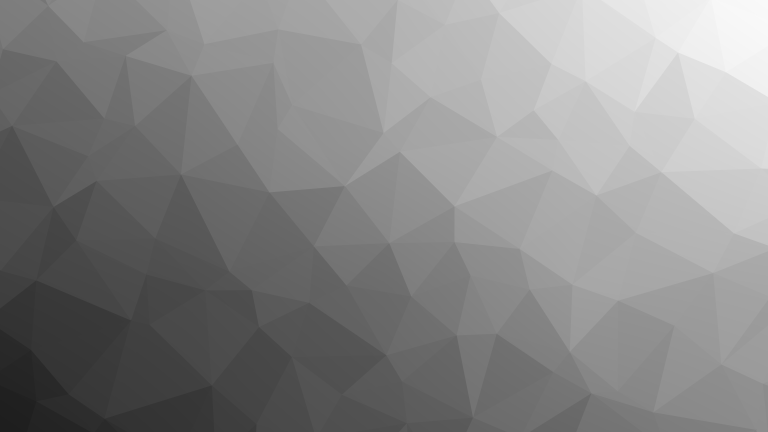
Write a WebGL 2 fragment shader that draws this background.

```glsl
#version 300 es
precision highp float;
// Low-poly grey backdrop: irregular triangles shaded from dark lower left to white upper right.
uniform vec2 u_resolution;
out vec4 outColor;

const float CELLS_PER_HEIGHT = 7.3;
const float MESH_ANGLE = 0.56;
const float VERTEX_JITTER = 0.76;
const float FACET_CONTRAST = 0.045;
const float INNER_GRADIENT = 0.3;

// Tone columns from left to right, each listed from bottom to top.
const vec4 TONES[5] = vec4[5](
    vec4(0.11, 0.23, 0.34, 0.47),
    vec4(0.22, 0.30, 0.45, 0.60),
    vec4(0.32, 0.42, 0.62, 0.70),
    vec4(0.43, 0.62, 0.74, 0.87),
    vec4(0.54, 0.66, 0.86, 1.01));

vec2 hash2(vec2 p) {
    vec3 q = fract(p.xyx * vec3(0.1031, 0.1030, 0.0973));
    q += dot(q, q.yzx + 33.33);
    return fract((q.xx + q.yz) * q.zy);
}

float cross2(vec2 a, vec2 b) {
    return a.x * b.y - a.y * b.x;
}

mat2 rotation(float angle) {
    float c = cos(angle), s = sin(angle);
    return mat2(c, s, -s, c);
}

// Broad light gradient over the unit canvas.
float toneAt(vec2 uv) {
    vec2 g = clamp(uv, 0.0, 1.0) * vec2(4.0, 3.0);
    int i = min(int(g.x), 3);
    int j = min(int(g.y), 2);
    vec4 column = mix(TONES[i], TONES[i + 1], g.x - float(i));
    return mix(column[j], column[j + 1], g.y - float(j));
}

vec2 meshToCanvas(vec2 m, float aspect) {
    return rotation(-MESH_ANGLE) * m / (CELLS_PER_HEIGHT * vec2(1.0)) / vec2(aspect, 1.0);
}

vec2 meshVertex(vec2 id) {
    return id + 0.5 + (hash2(id + 57.0) - 0.5) * VERTEX_JITTER;
}

// Signed distance to the line a-b, positive on its left.
float edgeDistance(vec2 p, vec2 a, vec2 b) {
    return cross2(b - a, p - a) / length(b - a);
}

// Returns coverage-weighted tone and coverage of one counter-clockwise facet.
vec2 facet(vec2 p, vec2 a, vec2 b, vec2 c, vec2 seed, float aspect, float pixel) {
    float inside = min(edgeDistance(p, a, b), min(edgeDistance(p, b, c), edgeDistance(p, c, a)));
    float coverage = clamp(inside / pixel + 0.5, 0.0, 1.0);
    float flatTone = toneAt(meshToCanvas((a + b + c) / 3.0, aspect));
    float tone = mix(flatTone, toneAt(meshToCanvas(p, aspect)), INNER_GRADIENT);
    tone += (hash2(seed).x - 0.5) * FACET_CONTRAST;
    return vec2(tone, 1.0) * coverage;
}

// Splits one jittered cell along its shorter valid diagonal.
vec2 cellFacets(vec2 p, vec2 id, float aspect, float pixel) {
    vec2 a = meshVertex(id);
    vec2 b = meshVertex(id + vec2(1.0, 0.0));
    vec2 c = meshVertex(id + vec2(1.0, 1.0));
    vec2 d = meshVertex(id + vec2(0.0, 1.0));
    bool acValid = cross2(b - a, c - a) > 0.0 && cross2(c - a, d - a) > 0.0;
    bool bdValid = cross2(b - a, d - a) > 0.0 && cross2(c - b, d - b) > 0.0;
    bool useAC = acValid && (!bdValid || length(c - a) < length(d - b));
    vec2 seed = id * 2.0 + 113.0;
    vec2 first = facet(p, a, b, useAC ? c : d, seed, aspect, pixel);
    vec2 second = facet(p, useAC ? a : b, c, d, seed + 1.0, aspect, pixel);
    return first + second;
}

void main() {
    float aspect = u_resolution.x / u_resolution.y;
    float pixel = CELLS_PER_HEIGHT / u_resolution.y;
    vec2 p = rotation(MESH_ANGLE) * gl_FragCoord.xy * pixel;
    vec2 home = floor(p - 0.5);

    // Neighbouring cells may reach into this one, so gather all of them.
    vec2 sum = vec2(0.0);
    for (int y = -1; y <= 1; y++) {
        for (int x = -1; x <= 1; x++) {
            sum += cellFacets(p, home + vec2(x, y), aspect, pixel);
        }
    }
    float tone = sum.x / max(sum.y, 0.001);
    outColor = vec4(vec3(clamp(tone, 0.0, 1.0)), 1.0);
}
```
